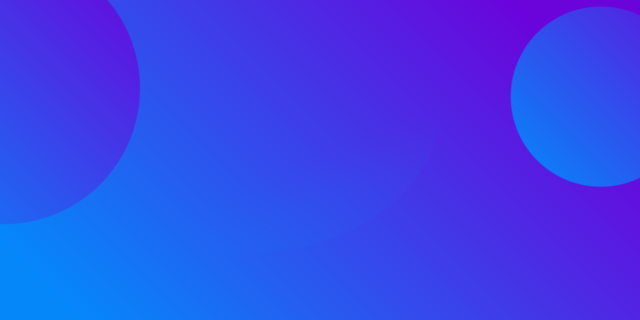
A WebGL 2 fragment shader for this background:

```glsl
#version 300 es
precision highp float;
// A diagonal azure-to-violet gradient with two large discs and a faint crescent.
// Every part shares one colour ramp, and each disc runs along its own stretch
// of the diagonal. Lengths are in canvas heights.
uniform vec2 u_resolution;
out vec4 outColor;

vec3 ramp(float t) {
    const vec3 azure = vec3(0.02, 0.53, 0.98);
    const vec3 violet = vec3(0.42, 0.01, 0.86);
    return mix(azure, violet, clamp(t, 0.0, 1.0));
}

// Smooth coverage of a shape from its signed distance
float cover(float dist) {
    float pixel = 1.0 / u_resolution.y;
    return 1.0 - smoothstep(-pixel, pixel, dist);
}

// Disc with a diagonal ramp: mid is the ramp value at its centre
vec3 paintDisc(vec3 base, vec2 p, vec2 centre, float radius, float mid, float slope) {
    vec2 q = p - centre;
    return mix(base, ramp(mid + slope * (q.x + q.y)), cover(length(q) - radius));
}

// Faint bowl: a sharp elliptical rim that fades out toward a slanted line
float crescent(vec2 p) {
    vec2 radii = vec2(0.594, 0.448);
    vec2 q = (p - vec2(0.781, 0.661)) / radii;
    float rim = cover((length(q) - 1.0) * radii.y);
    float depth = 0.661 - p.y - 0.4 * (1.38 - p.x);
    return rim * smoothstep(-0.02, 0.16, depth) * smoothstep(0.5, 1.1, p.x);
}

void main() {
    vec2 p = gl_FragCoord.xy / u_resolution.y;

    // Background, running from lower left to upper right
    float t = (p.x + p.y - 0.26) / 2.35;
    vec3 color = ramp(t - 0.035 * crescent(p));

    // Discs cut off by the left and right borders
    color = paintDisc(color, p, vec2(0.013, 0.724), 0.4245, 0.5, 0.62);
    color = paintDisc(color, p, vec2(1.8776, 0.698), 0.2815, 0.42, 0.8);

    outColor = vec4(color, 1.0);
}
```
